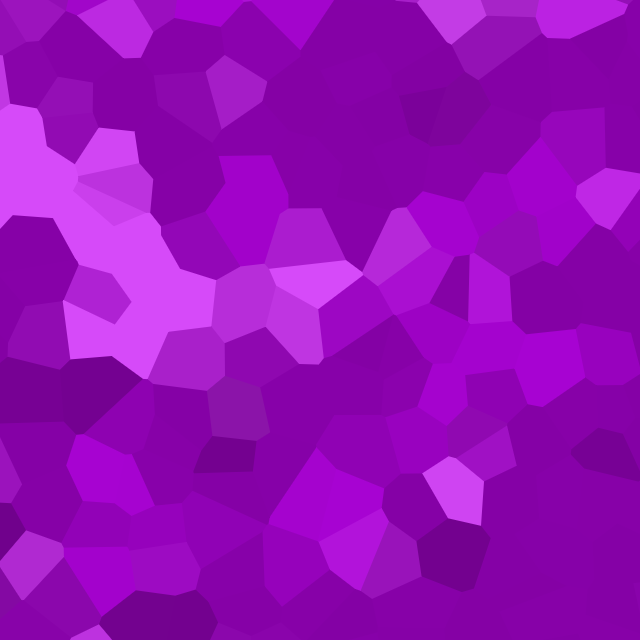
Write a Shadertoy shader that draws this background.

```glsl
// Crystallised purple background: a Voronoi mosaic of flat, sharp-edged cells.
// Each cell takes one colour from smooth noise read at its site, so that pale,
// vivid and dark cells gather in small clusters on an even ground.

const float CELLS = 12.0;           // mosaic cells across the canvas height
const float JITTER = 1.0;           // irregularity of the cell sites
const vec2 CLUSTERS = vec2(5.5, 7.0); // noise patches across the canvas
const float GRAIN = 0.25;           // share of independent per-cell variation
const float TINT = 0.012;           // faint brightness change between cells

const vec3 GROUND = vec3(0.525, 0.005, 0.655);
const vec3 DARK   = vec3(0.445, 0.005, 0.555);
const vec3 VIVID  = vec3(0.650, 0.010, 0.815);
const vec3 PALE   = vec3(0.840, 0.290, 0.975);

const vec2 PALE_RANGE  = vec2(0.57, 0.80);
const float PALE_CURVE = 1.7;
const vec2 VIVID_RANGE = vec2(0.65, 0.80);
const vec2 DARK_RANGE  = vec2(0.12, 0.24);

// Integer hash: three values in 0..1 for a lattice point and a seed
vec3 hash3(vec2 p, int seed) {
    ivec2 i = ivec2(floor(p));
    uvec3 v = uvec3(ivec3(i, seed) + 4096);
    v = v * 1664525u + 1013904223u;
    v.x += v.y * v.z; v.y += v.z * v.x; v.z += v.x * v.y;
    v ^= v >> 16u;
    v.x += v.y * v.z; v.y += v.z * v.x; v.z += v.x * v.y;
    return vec3(v >> 8u) / 16777216.0;
}

// Smooth value noise with independent channels
vec3 noise3(vec2 p, int seed) {
    vec2 i = floor(p), f = fract(p);
    f = f * f * (3.0 - 2.0 * f);
    vec3 low  = mix(hash3(i, seed), hash3(i + vec2(1, 0), seed), f.x);
    vec3 high = mix(hash3(i + vec2(0, 1), seed), hash3(i + vec2(1, 1), seed), f.x);
    return mix(low, high, f.y);
}

vec2 siteOf(vec2 cell) {
    return cell + 0.5 + JITTER * (hash3(cell, 1).xy - 0.5);
}

// Flat colour of one cell
vec3 cellColour(vec2 cell) {
    vec2 place = siteOf(cell) / CELLS;
    vec3 grain = hash3(cell, 2);
    vec3 field = mix(noise3(place * CLUSTERS, 3), grain, GRAIN);

    float dark = 1.0 - smoothstep(DARK_RANGE.x, DARK_RANGE.y, field.y);
    float vivid = smoothstep(VIVID_RANGE.x, VIVID_RANGE.y, field.y);
    float pale = clamp((field.x - PALE_RANGE.x) / (PALE_RANGE.y - PALE_RANGE.x), 0.0, 1.0);

    vec3 colour = mix(mix(GROUND, DARK, dark), VIVID, vivid);
    colour *= 1.0 + TINT * (2.0 * grain.z - 1.0);
    return mix(colour, PALE, pow(pale, PALE_CURVE));
}

void mainImage(out vec4 fragColor, in vec2 fragCoord) {
    vec2 p = fragCoord / iResolution.y * CELLS;
    vec2 home = floor(p);

    // Find the two nearest sites
    vec2 nearCell = home, nextCell = home;
    float nearDist = 1e5, nextDist = 1e5;
    for (int y = -2; y <= 2; y++) {
        for (int x = -2; x <= 2; x++) {
            vec2 cell = home + vec2(x, y);
            vec2 offset = siteOf(cell) - p;
            float d = dot(offset, offset);
            if (d < nearDist) {
                nextDist = nearDist; nextCell = nearCell;
                nearDist = d; nearCell = cell;
            } else if (d < nextDist) {
                nextDist = d; nextCell = cell;
            }
        }
    }

    // Blend across the shared border over about one pixel
    float spacing = max(distance(siteOf(nearCell), siteOf(nextCell)), 1e-3);
    float border = (nextDist - nearDist) / (2.0 * spacing);
    float pixel = CELLS / iResolution.y;
    float inside = clamp(0.5 + border / pixel, 0.0, 1.0);
    fragColor = vec4(mix(cellColour(nextCell), cellColour(nearCell), inside), 1.0);
}
```
